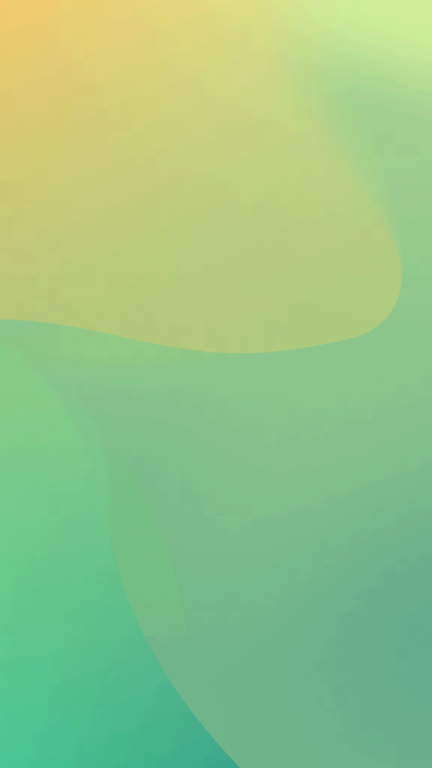
A WebGL 1 fragment shader for this background:

```glsl
precision highp float;
// Soft layered waves: a golden sheet above, a mint backdrop and an emerald sheet at lower left.
uniform vec2 u_resolution;

// Backdrop colours
const vec3 BACK_LOW = vec3(0.44, 0.71, 0.54);
const vec3 BACK_MID = vec3(0.54, 0.77, 0.55);
const vec3 BACK_HIGH = vec3(0.63, 0.81, 0.56);
const vec3 PALE_LIGHT = vec3(0.81, 0.93, 0.60);
const vec3 TEAL_SHADE = vec3(0.39, 0.67, 0.54);
const vec3 SEA_SHADE = vec3(0.47, 0.73, 0.55);
const vec3 WARM_GREEN = vec3(0.57, 0.79, 0.51);

// Corner colours of the golden sheet
const vec3 GOLD_TOP_LEFT = vec3(0.95, 0.79, 0.42);
const vec3 GOLD_TOP_RIGHT = vec3(0.82, 0.91, 0.59);
const vec3 GOLD_LOW_LEFT = vec3(0.71, 0.78, 0.48);
const vec3 GOLD_LOW_RIGHT = vec3(0.68, 0.79, 0.50);

// Corner colours of the emerald sheet, and the leaf beside it
const vec3 EMERALD_LOW_LEFT = vec3(0.29, 0.78, 0.57);
const vec3 EMERALD_LOW_RIGHT = vec3(0.23, 0.65, 0.54);
const vec3 EMERALD_TOP = vec3(0.53, 0.80, 0.53);
const vec3 LEAF_GREEN = vec3(0.46, 0.75, 0.51);

// Shape controls, as fractions of the canvas
const float GOLD_BASE = 0.562;
const float GOLD_WAVE = 0.022;
const float GOLD_WAVE_FREQ = 5.65;
const float CORNER_ROUND = 0.13;
const float GOLD_BLUR = 0.13;
const float BACK_SAG = 0.45;
const float EMERALD_BULGE = 0.25;
const float EMERALD_WAIST = 0.36;
const float EMERALD_BLUR = 0.07;
const float LEAF_OPACITY = 0.8;

// Faint tonal bands and tiled grain
const float BAND_LEVELS = 44.0;
const float BAND_STRENGTH = 0.75;
const vec2 TILES = vec2(36.0, 64.0);
const float TILE_GRAIN = 0.006;

float hash(vec2 p) {
  return fract(sin(dot(p, vec2(12.9898, 78.233))) * 43758.5);
}

float smoothMax(float a, float b, float k) {
  float h = max(k - abs(a - b), 0.0);
  return max(a, b) + h * h / (4.0 * k);
}

// Elliptical glow that is 1 at its centre
float glow(vec2 p, vec2 centre, vec2 radius) {
  vec2 q = (p - centre) / radius;
  return exp(-dot(q, q));
}

// Coverage of a region where d is negative
float cover(float d, float blur) {
  return 1.0 - smoothstep(-blur, blur, d);
}

// Gathers a gradient into soft-edged steps, shifted a little from tile to tile
vec3 bands(vec3 color, vec2 p) {
  float grain = (hash(floor(p * TILES)) - 0.5) * TILE_GRAIN;
  vec3 level = (color + grain) * BAND_LEVELS;
  vec3 stepped = floor(level) + smoothstep(0.35, 0.65, fract(level));
  return mix(color, stepped / BAND_LEVELS, BAND_STRENGTH);
}

// Vertical ramp that sags in the middle, with shades below and light on top
vec3 backdrop(vec2 p) {
  float sag = p.y - BACK_SAG * (p.x - 0.62) * (p.x - 0.62) + 0.02;
  vec3 color = mix(BACK_LOW, BACK_MID, smoothstep(0.12, 0.53, sag));
  color = mix(color, BACK_HIGH, smoothstep(0.48, 0.86, p.y));
  color = mix(color, SEA_SHADE, 0.6 * glow(p, vec2(0.34, 0.38), vec2(0.2, 0.09)));
  color = mix(color, TEAL_SHADE, glow(p, vec2(1.04, 0.15), vec2(0.31, 0.17)));
  color = mix(color, WARM_GREEN, 0.8 * glow(p, vec2(0.28, 0.55), vec2(0.34, 0.035)));
  float light = smoothstep(0.85, 1.0, p.y + 0.15 * (p.x - 0.8));
  return mix(color, PALE_LIGHT, light);
}

// Wavy lower edge joined to a leaning right edge by a round corner
float goldDistance(vec2 p) {
  float bottom = GOLD_BASE + GOLD_WAVE * cos(GOLD_WAVE_FREQ * p.x);
  float right = mix(0.93, 0.71, smoothstep(0.64, 0.94, p.y));
  return smoothMax((bottom - p.y) * 1.78, p.x - right, CORNER_ROUND);
}

vec3 goldColor(vec2 p) {
  float across = clamp(p.x / 0.93, 0.0, 1.0);
  float up = pow(clamp((p.y - 0.56) / 0.44, 0.0, 1.0), 1.15 + 0.6 * across);
  vec3 low = mix(GOLD_LOW_LEFT, GOLD_LOW_RIGHT, across);
  return mix(low, mix(GOLD_TOP_LEFT, GOLD_TOP_RIGHT, across), up);
}

// Right edge of the emerald sheet: flares out below the waist, curls in above
float emeraldEdge(float y) {
  float below = max(EMERALD_WAIST - y, 0.0) / EMERALD_WAIST;
  float above = max(y - EMERALD_WAIST, 0.0) / 0.19;
  return EMERALD_BULGE + 0.306 * below * below - EMERALD_BULGE * above * above;
}

vec3 emeraldColor(vec2 p) {
  vec3 low = mix(EMERALD_LOW_LEFT, EMERALD_LOW_RIGHT, clamp(p.x / 0.55, 0.0, 1.0));
  return mix(low, EMERALD_TOP, clamp(p.y / 0.5, 0.0, 1.0));
}

float leafCover(vec2 p, float pixel) {
  float edge = 0.43 - 0.17 * pow(max(p.y - 0.18, 0.0) / 0.25, 1.5);
  float fade = smoothstep(0.15, 0.24, p.y) * (1.0 - smoothstep(0.35, 0.44, p.y));
  return cover(p.x - edge, pixel) * fade * LEAF_OPACITY;
}

void main() {
  vec2 p = gl_FragCoord.xy / u_resolution;
  float pixel = 1.0 / u_resolution.x;
  vec3 color = backdrop(p);
  // Golden sheet: crisp below, melting into the light above
  float goldBlur = pixel + GOLD_BLUR * smoothstep(0.62, 0.92, p.y);
  color = mix(color, goldColor(p), cover(goldDistance(p), goldBlur));
  // Leaf, then the emerald sheet over it
  color = mix(color, LEAF_GREEN, leafCover(p, pixel));
  float emeraldBlur = pixel + EMERALD_BLUR * smoothstep(0.22, 0.5, p.y);
  color = mix(color, emeraldColor(p), cover(p.x - emeraldEdge(p.y), emeraldBlur));
  gl_FragColor = vec4(bands(color, p), 1.0);
}
```
